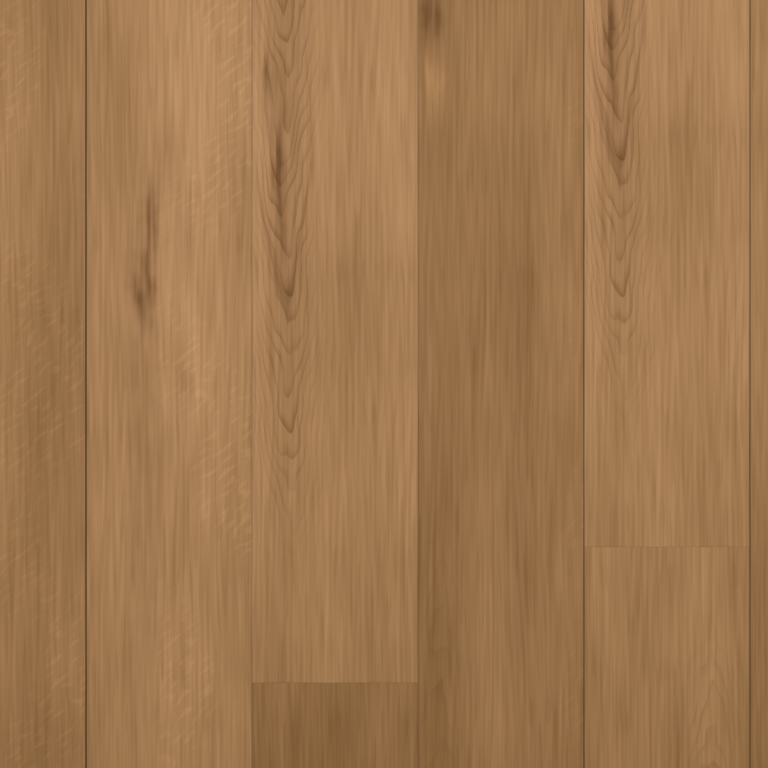
This texture is drawn by a WebGL 1 fragment shader. Its source:

```glsl
precision highp float;
// Oak plank floor: vertical boards of equal width with thin seams and two butt joints.
// Each board gets stretched gradient noise for grain; nested hyperbolas form the
// arched growth rings, and soft ellipses form knots.
uniform vec2 u_resolution;

vec2 hashGradient(vec2 cell) {
  float angle = 6.2832 * fract(sin(dot(cell, vec2(127.1, 311.7))) * 43758.5);
  return vec2(cos(angle), sin(angle));
}

float noise(vec2 p) {
  vec2 i = floor(p), f = fract(p);
  vec2 w = f * f * f * (f * (f * 6.0 - 15.0) + 10.0);
  vec2 e = vec2(1.0, 0.0);
  float low = mix(dot(hashGradient(i), f), dot(hashGradient(i + e.xy), f - e.xy), w.x);
  float high = mix(dot(hashGradient(i + e.yx), f - e.yx), dot(hashGradient(i + 1.0), f - 1.0), w.x);
  return mix(low, high, w.y);
}

// 1 when two plank numbers agree
float same(float a, float b) {
  return step(abs(a - b), 0.5);
}

// Soft elongated spot with a fibrous outline
float knot(vec2 p, vec2 center, vec2 size) {
  vec2 d = (p - center) / size;
  d.x += 1.1 * noise(p * vec2(40.0, 22.0)) + 0.4 * noise(p * vec2(60.0, 55.0));
  return exp(-dot(d, d)) * (0.85 + 0.9 * noise(p * vec2(210.0, 14.0)));
}

// Nested arches whose tips point down: thin lines, broken in places
float rings(vec2 d, float pitch) {
  float height = d.y - 6.0 * sqrt(d.x * d.x + 0.0002);
  float t = fract(height / pitch + 1.1 * noise(d * vec2(34.0, 9.0)) + 0.6 * noise(d * vec2(75.0, 24.0)));
  float strength = 0.8 + 0.9 * noise(d * vec2(50.0, 16.0) + 7.3);
  return smoothstep(0.6, 0.0, t) * smoothstep(0.0, 0.12, t) * strength;
}

void main() {
  vec2 p = gl_FragCoord.xy / u_resolution;
  float px = 1.0 / min(u_resolution.x, u_resolution.y);

  // Plank layout; planks 2 and 4 carry the same board, shifted along its length
  float across = (p.x - 0.112) / 0.2161 + 1.0;
  float plank = floor(across);
  float first = same(plank, 1.0), third = same(plank, 3.0), fourth = same(plank, 4.0);
  float twin = same(plank, 2.0) + fourth;
  float joint = 0.0885 * plank - 0.066;
  float below = twin * (1.0 - smoothstep(-px, px, p.y - joint));
  float upper = twin - below;
  float board = mix(mix(plank, 2.0, twin), plank + 6.0, twin * step(p.y, joint));
  vec2 q = vec2(fract(across) * 0.2161, p.y - twin * joint);

  // Grain: broad soft bands, fine fibres, and sparse thin dark lines
  vec2 g = q + board * vec2(3.7, 1.9);
  g.x += 0.006 * noise(g * vec2(10.0, 2.5));
  float grain = 0.09 * noise(g * vec2(15.0, 0.8))
              + 0.07 * noise(g * vec2(7.0, 3.0))
              + 0.03 * noise(g * vec2(60.0, 2.0))
              + 0.05 * noise(g * vec2(170.0, 6.0))
              + 0.075 * noise(g * vec2(250.0, 11.0));
  float vein = 1.0 - smoothstep(0.0, 0.16, abs(noise(g * vec2(48.0, 1.1))));
  vein *= smoothstep(-0.1, 0.4, noise(g * vec2(20.0, 4.0) + 5.7));
  float pores = smoothstep(0.15, 0.45, noise(g * vec2(200.0, 16.0) + 3.1));
  grain -= 0.05 * vein + 0.03 * pores;

  // Board tone and light that falls off toward the floor's lower edge and left side
  float tone = 1.045 - 0.10 * third - 0.075 * same(plank, 0.0) - 0.08 * same(plank, 5.0);
  tone -= below * mix(0.12, 0.045, fourth);
  tone += first * 0.05 * smoothstep(0.06, 0.12, q.x) - first * 0.03;
  tone -= third * 0.045 * smoothstep(0.07, 0.02, q.x);
  tone *= 1.025 - 0.10 * (1.0 - p.y) * (1.0 - p.y) - 0.03 * smoothstep(0.25, 0.0, p.x);
  float shade = tone * (1.0 + grain);
  vec3 color = mix(vec3(0.54, 0.398, 0.25), vec3(0.68, 0.517, 0.357), (shade - 0.85) / 0.21);

  // Arched rings and dark heart of the twin boards
  vec2 d = q - vec2(0.045 + 0.012 * noise(vec2(q.y * 5.0, 2.5)), 0.2);
  float arch = exp(-d.x * d.x / 0.0013) * smoothstep(0.12, 0.32, q.y);
  float stain = upper * 0.3 * arch * rings(d, 0.045);
  stain += upper * 0.10 * arch * smoothstep(0.3, 0.6, q.y);
  float tip = q.y - 0.5 - 6.0 * (sqrt(d.x * d.x + 0.0001) - 0.01);
  stain += upper * 0.24 * exp(-tip * tip / 0.00025) * smoothstep(0.75, 0.5, q.y);
  stain += upper * 0.5 * knot(q, vec2(0.036, 0.65), vec2(0.007, 0.085));
  stain += upper * 0.4 * knot(q, vec2(0.022, 0.79), vec2(0.005, 0.03));

  // Fainter upward arches near the floor's lower edge
  vec2 a = vec2(p.x - 0.925, 0.1 - p.y);
  stain += below * fourth * 0.22 * rings(a, 0.05)
         * exp(-a.x * a.x / 0.0008) * smoothstep(0.2, 0.08, p.y);
  vec2 b = vec2(p.x - 0.572, 0.25 - p.y);
  stain += third * 0.15 * rings(b, 0.06)
         * exp(-b.x * b.x / 0.0006) * smoothstep(0.36, 0.2, p.y);

  // Single knots, the upper one with a pale halo beneath it
  stain += first * 0.45 * knot(p, vec2(0.197, 0.71), vec2(0.010, 0.05));
  stain += first * 0.5 * knot(p, vec2(0.188, 0.63), vec2(0.012, 0.05));
  stain += first * 0.13 * knot(p, vec2(0.187, 0.4), vec2(0.014, 0.35));
  stain += third * 0.55 * knot(p, vec2(0.558, 0.98), vec2(0.013, 0.035));
  float halo = third * knot(p, vec2(0.563, 0.89), vec2(0.013, 0.035));
  color = mix(color, vec3(0.36, 0.23, 0.13), clamp(stain, 0.0, 0.7));
  color *= 1.0 + 0.14 * halo;

  // Slanted pale ray flecks on the first two planks and one board edge
  vec2 r = p + 0.01 * noise(p * 18.0);
  float fleck = smoothstep(0.05, 0.4, noise(vec2(dot(r, vec2(0.75, 0.65)) * 50.0,
                                               dot(r, vec2(-0.65, 0.75)) * 160.0)));
  float flecked = same(plank, 0.0) + first * smoothstep(0.07, 0.13, q.x)
                + third * 0.7 * smoothstep(0.17, 0.2, q.x);
  color *= 1.0 + 0.055 * fleck * flecked * smoothstep(-0.2, 0.3, noise(p * vec2(8.0, 5.0)));

  // Seams between planks, strongest at every third one, then butt joints
  float seam = floor(across + 0.5);
  float strong = same(mod(seam, 3.0), 1.0);
  float gap = abs(across - seam) * 0.2161;
  float line = 1.0 - smoothstep(0.0, 0.0014 + px * 0.5, gap);
  color *= 1.0 - line * (0.09 + 0.2 * strong + 0.14 * same(seam, 1.0) + 0.18 * same(seam, 5.0));
  color *= 1.0 - 0.04 * exp(-gap / 0.004);
  color *= 1.0 - 0.03 * twin * (1.0 - smoothstep(0.0, 0.001 + px, abs(p.y - joint)));

  gl_FragColor = vec4(color, 1.0);
}
```
